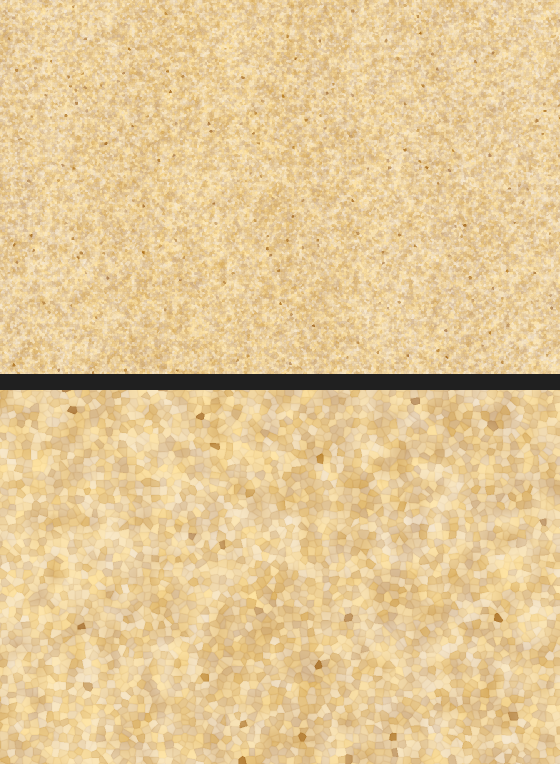
Top: the whole. Bottom: its middle third, enlarged.
A WebGL 2 fragment shader for this texture:

```glsl
#version 300 es
precision highp float;

uniform vec2 u_resolution;
out vec4 fragColor;

const float GRAINS = 150.0;      // grains per canvas height
const float CLUMPS = 62.0;       // clumps of grains per canvas height
const float GRAIN_TONE = 1.65;   // brightness spread between grains
const float CLUMP_TONE = 1.3;
const float GAP_TONE = 1.0;      // shadow between grains
const float HUE_SPREAD = 1.7;
const float RIPPLE_TONE = 0.3;
const float RIPPLE_WIDTH = 0.28; // share of canvas width
const float SPECK_SHARE = 0.006;
const int SAMPLES = 2;           // per axis, for smooth grain edges

const vec3 SAND = vec3(0.918, 0.811, 0.617);
const vec3 LIGHT_AXIS = vec3(0.034, 0.049, 0.060);
const vec3 WARM_AXIS = vec3(0.008, -0.004, -0.042);

vec3 hash3(vec2 cell) {
    uvec3 v = uvec3(ivec3(ivec2(cell), 17) + 4096);
    v = v * 1664525u + 1013904223u;
    v.x += v.y * v.z; v.y += v.z * v.x; v.z += v.x * v.y;
    v ^= v >> 16u;
    v.x += v.y * v.z; v.y += v.z * v.x; v.z += v.x * v.y;
    return vec3(v >> 8u) / 16777216.0;
}

// Two independent smooth noises, each from -1 to 1
vec2 noise2(vec2 p) {
    vec2 i = floor(p), f = fract(p);
    f = f * f * (3.0 - 2.0 * f);
    vec2 low = mix(hash3(i).xy, hash3(i + vec2(1, 0)).xy, f.x);
    vec2 high = mix(hash3(i + vec2(0, 1)).xy, hash3(i + 1.0).xy, f.x);
    return mix(low, high, f.y) * 2.0 - 1.0;
}

// Brightness and warmth of the grain covering p
vec2 grain(vec2 p) {
    vec2 cell = floor(p);
    float nearest = 9.0, second = 9.0;
    vec2 owner = cell;
    for (int y = -1; y <= 1; y++) {
        for (int x = -1; x <= 1; x++) {
            vec2 c = cell + vec2(x, y);
            float d = length(c + 0.1 + 0.8 * hash3(c).xy - p);
            if (d < nearest) {
                second = nearest;
                nearest = d;
                owner = c;
            } else {
                second = min(second, d);
            }
        }
    }
    vec3 random = hash3(owner + 701.0);
    float gap = 1.0 - smoothstep(0.0, 0.3, second - nearest);
    float tone = (random.x * 2.0 - 1.0) * GRAIN_TONE;
    tone += GAP_TONE * (0.3 - gap);
    tone -= 5.0 * step(random.z, SPECK_SHARE);
    return vec2(tone, (random.y * 2.0 - 1.0) * HUE_SPREAD);
}

// Broad upright ripples, slightly bent, with uneven strength
vec2 ripples(vec2 uv) {
    vec2 drift = noise2(vec2(uv.x * 3.0, uv.y * 1.5) + 31.0);
    float phase = (uv.x - 0.82 + 0.025 * drift.x) / RIPPLE_WIDTH;
    float wave = -cos(6.28318 * phase) * (0.7 + 0.3 * drift.y);
    float streak = noise2(vec2(uv.x * 14.0, uv.y * 2.0) + 57.0).x;
    float warmth = 0.45 * exp(-pow((uv.x - 0.4) / 0.25, 2.0)) - 0.2;
    return vec2(RIPPLE_TONE * (wave + 0.5 * streak), warmth);
}

void main() {
    vec2 look = vec2(0.0);
    for (int y = 0; y < SAMPLES; y++) {
        for (int x = 0; x < SAMPLES; x++) {
            vec2 offset = (vec2(x, y) + 0.5) / float(SAMPLES) - 0.5;
            look += grain((gl_FragCoord.xy + offset) / u_resolution.y * GRAINS);
        }
    }
    look /= float(SAMPLES * SAMPLES);

    // Clumps and ripples
    vec2 p = gl_FragCoord.xy / u_resolution.y;
    vec2 clump = noise2(p * CLUMPS + 11.0);
    look += clump * vec2(CLUMP_TONE, 0.6);
    look += ripples(gl_FragCoord.xy / u_resolution);

    // Bright grains saturate softly
    look.x -= 0.12 * max(look.x, 0.0) * look.x;
    vec3 color = SAND + LIGHT_AXIS * look.x + WARM_AXIS * look.y;
    fragColor = vec4(clamp(color, 0.0, 1.0), 1.0);
}
```
